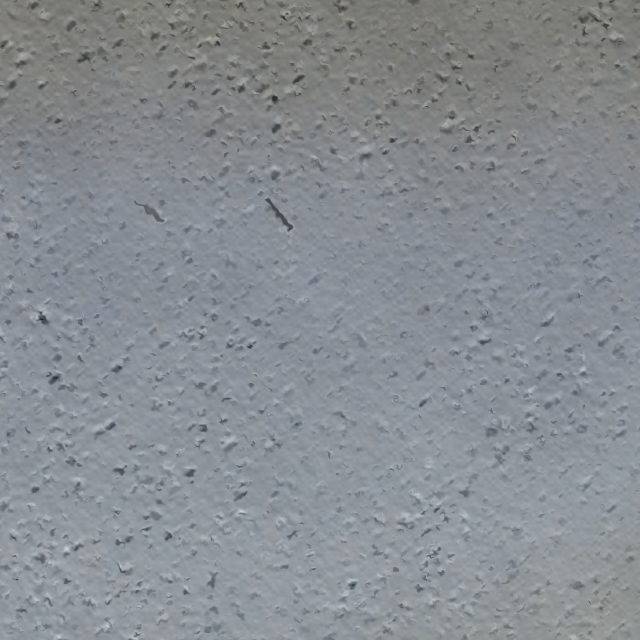
Give the GLSL for this texture, as a Shadertoy shader.

```glsl
// Weathered blue-grey plaster wall with small shaded pits and two gouges.

float hash(vec2 p, float seed) {
    return fract(sin(dot(p, vec2(127.1, 311.7)) + seed * 74.7) * 43758.5453);
}

float noise(vec2 p, float seed) {
    vec2 cell = floor(p), f = fract(p);
    f = f * f * (3.0 - 2.0 * f);
    float low = mix(hash(cell, seed), hash(cell + vec2(1, 0), seed), f.x);
    float high = mix(hash(cell + vec2(0, 1), seed), hash(cell + vec2(1, 1), seed), f.x);
    return mix(low, high, f.y);
}

float fbm(vec2 p, float seed) {
    float sum = 0.0, gain = 0.5;
    for (int i = 0; i < 4; i++) {
        sum += gain * noise(p, seed + float(i));
        p = mat2(1.6, 1.2, -1.2, 1.6) * p;
        gain *= 0.5;
    }
    return sum / 0.9375;
}

// Soft ellipse, 1 at the centre and 0 outside its radius.
float blob(vec2 p, vec2 radius) {
    return 1.0 - smoothstep(0.2, 1.2, length(p / radius));
}

// Scattered pits: x is shadow, y is the lit lip above it.
vec2 pits(vec2 uv, float cellSize, float share, float seed) {
    vec2 p = uv / cellSize, base = floor(p), shade = vec2(0.0);
    vec2 ragged = 0.3 * (vec2(noise(p * 5.0, seed), noise(p * 5.0, seed + 9.0)) - 0.5);
    for (int j = -1; j <= 1; j++)
    for (int i = -1; i <= 1; i++) {
        vec2 cell = base + vec2(i, j);
        if (hash(cell, seed) > share) continue;
        vec2 centre = cell + vec2(hash(cell, seed + 1.0), hash(cell, seed + 2.0));
        float size = mix(0.15, 0.30, hash(cell, seed + 3.0));
        float depth = mix(0.25, 1.0, pow(hash(cell, seed + 4.0), 2.5));
        float lip = mix(0.2, 1.0, hash(cell, seed + 5.0));
        float tilt = 1.2 * (hash(cell, seed + 6.0) - 0.5);
        vec2 d = p - centre + ragged;
        d.y += d.x * tilt;
        float dark = blob(d, size * vec2(1.2, 0.8)) * depth;
        float light = blob(d - size * vec2(0.1, 1.25), size * vec2(1.5, 0.8)) * lip;
        shade = max(shade, vec2(dark, light));
    }
    return shade;
}

// Ragged gouge tapering from a thin start: x is shadow, y is its lit rim.
vec2 gouge(vec2 uv, vec2 start, vec2 end, float width) {
    vec2 p = uv + 0.009 * (vec2(noise(uv * 130.0, 31.0), noise(uv * 130.0, 32.0)) - 0.5);
    vec2 axis = end - start;
    float t = clamp(dot(p - start, axis) / dot(axis, axis), 0.0, 1.0);
    float d = length(p - start - axis * t);
    float w = width * mix(0.4, 1.0, smoothstep(0.1, 0.6, t)) * mix(1.0, 0.6, smoothstep(0.75, 1.0, t));
    float dark = 1.0 - smoothstep(w * 0.4, w * 1.4, d);
    float rim = smoothstep(w, w * 1.5, d) * (1.0 - smoothstep(w * 1.5, w * 2.4, d));
    return vec2(dark, rim * smoothstep(0.4, 1.0, t));
}

// Broad stain: warm at the top and lower right, cool and paler below.
vec3 wallColour(vec2 uv) {
    const vec3 warmGrey = vec3(0.485, 0.485, 0.465);
    const vec3 coolGrey = vec3(0.536, 0.560, 0.597);
    const vec3 paleGrey = vec3(0.570, 0.598, 0.624);
    const vec3 cornerGrey = vec3(0.545, 0.560, 0.550);
    float y = uv.y + 0.16 * (fbm(uv * 3.0, 41.0) - 0.5);
    vec3 colour = mix(paleGrey, coolGrey, smoothstep(0.15, 0.58, y));
    colour = mix(colour, warmGrey, smoothstep(0.62, 1.0, y + 0.04 * uv.x));
    float corner = smoothstep(0.7, 1.2, uv.x * 0.6 + 0.6 - y * 1.9);
    return mix(colour, cornerGrey, corner * 0.8);
}

// Directional relief from a height field lit from below.
float relief(vec2 uv, float scale, float seed) {
    vec2 p = uv * scale;
    return noise(p, seed) - noise(p + vec2(0.15, 0.7), seed);
}

void mainImage(out vec4 fragColor, in vec2 fragCoord) {
    vec2 uv = fragCoord / iResolution.y;
    vec3 colour = wallColour(uv);

    // Rough and smooth patches
    float rough = mix(0.55, 1.1, smoothstep(0.35, 0.62, fbm(uv * 5.0, 51.0)));

    // Pits at three sizes
    float tone = 0.0;
    for (int i = 0; i < 3; i++) {
        float level = float(i);
        vec2 pit = pits(uv, 0.034 - 0.007 * level, 0.42 + 0.06 * level, 11.0 + 13.0 * level);
        float strength = rough * (1.0 - 0.12 * level);
        tone += strength * (0.105 * pit.y * (1.0 - pit.x) - 0.27 * pit.x);
    }

    // Fine bumps and soft grain
    tone += 0.055 * rough * relief(uv, 100.0, 61.0);
    tone += 0.045 * relief(uv, 175.0, 62.0);
    tone += 0.035 * (fbm(uv * 60.0, 63.0) - 0.5);
    tone += 0.045 * (fbm(uv * 9.0, 65.0) - 0.5);
    colour += tone * vec3(1.0, 1.0, 0.97);
    colour += 0.012 * (noise(uv * 45.0, 64.0) - 0.5) * vec3(1.0, 0.0, -1.0);

    // Two gouges
    vec2 deep = gouge(uv, vec2(0.417, 0.687), vec2(0.453, 0.641), 0.0062);
    vec2 faint = gouge(uv, vec2(0.213, 0.686), vec2(0.252, 0.656), 0.0058);
    colour = mix(colour, vec3(0.25, 0.26, 0.27), max(deep.x * 0.9, faint.x * 0.6));
    colour += 0.07 * max(deep.y, faint.y);

    fragColor = vec4(clamp(colour, 0.0, 1.0), 1.0);
}
```
